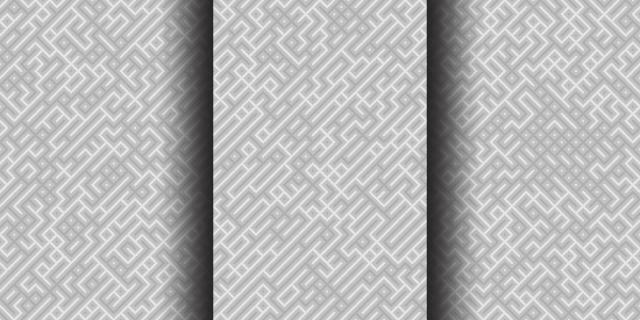
Give the GLSL for this pattern, as a Shadertoy shader.

```glsl
#define CELLS 30.0          // maze cells across one panel
#define STROKE 0.16         // half width of a line, in cells
#define SHADOW_WIDTH 0.088  // in canvas widths
#define SHADOW_DEPTH 0.97
#define PAPER vec3(0.765)
#define RIDGE vec3(0.90)
#define GROOVE vec3(0.69)
#define SHADE vec3(0.14, 0.13, 0.135)

float hash(vec2 p) {
    vec3 q = fract(vec3(p.xyx) * 0.1031);
    q += dot(q, q.yzx + 33.33);
    return fract((q.x + q.y) * q.z);
}

bool isEven(vec2 vertex) {
    return mod(vertex.x + vertex.y, 2.0) < 0.5;
}

// True when the cell holds a rising diagonal.
bool isRising(vec2 cell, float panel) {
    float chance = hash(cell + panel * 57.0 + 11.0);
    if (panel == 1.0) {
        // One long ridge climbs from the lower left corner.
        if (cell.x == cell.y) return true;
        // Closed rings sit on a wide lattice.
        for (int i = 0; i < 4; i++) {
            vec2 corner = vec2(i % 2, i / 2);
            vec2 center = cell + corner;
            if (mod(center.x, 14.0) == 4.0 && mod(center.y - center.x, 28.0) == 3.0)
                return corner.x != corner.y;
        }
        return chance < 0.69;
    }
    if (panel == 0.0) return chance < 0.63;

    // The right panel breaks up into isolated dots around one spot.
    vec2 offset = (cell / CELLS - vec2(0.62, 0.78)) / vec2(0.30, 0.22);
    float dotted = 0.85 * exp(-dot(offset, offset));
    if (hash(cell.yx + 131.0) < dotted) return !isEven(cell);
    return chance < 0.53;
}

// Distances to the nearest ridge (x) and groove (y).
vec2 mazeDistance(vec2 p, float panel) {
    vec2 cell = floor(p);
    vec2 local = p - cell;
    vec2 nearest = vec2(9.0);

    // Round joints and loose ends at the cell corners.
    for (int i = 0; i < 4; i++) {
        vec2 corner = vec2(i % 2, i / 2);
        float d = length(local - corner);
        if (isEven(cell + corner)) nearest.x = min(nearest.x, d);
        else nearest.y = min(nearest.y, d);
    }

    // The diagonal joins two corners of equal parity.
    bool rising = isRising(cell, panel);
    float side = rising ? local.x - local.y : local.x + local.y - 1.0;
    float d = abs(side) * 0.70711;
    if (rising == isEven(cell)) nearest.x = min(nearest.x, d);
    else nearest.y = min(nearest.y, d);
    return nearest;
}

void mainImage(out vec4 fragColor, in vec2 fragCoord) {
    vec2 uv = fragCoord / iResolution.x;
    float panel = min(floor(uv.x * 3.0), 2.0);
    vec2 p = vec2(uv.x * 3.0 - panel, uv.y * 3.0) * CELLS;

    // Maze lines
    vec2 d = mazeDistance(p, panel);
    float soft = 3.0 * CELLS / iResolution.x * 0.6;
    vec2 line = 1.0 - smoothstep(STROKE - soft, STROKE + soft, d);
    vec3 color = mix(PAPER, GROOVE, line.y);
    color = mix(color, RIDGE, line.x);

    // The raised middle panel shades its neighbours
    float gap = abs(uv.x - 0.5) - 1.0 / 6.0;
    float t = clamp(1.0 - gap / SHADOW_WIDTH, 0.0, 1.0);
    float shadow = mix(t, smoothstep(0.0, 1.0, t), 0.7) * SHADOW_DEPTH;
    float pixel = 1.0 / iResolution.x;
    shadow *= smoothstep(-0.5 * pixel, 0.5 * pixel, gap);
    color = mix(color, SHADE, shadow);

    fragColor = vec4(color, 1.0);
}
```
